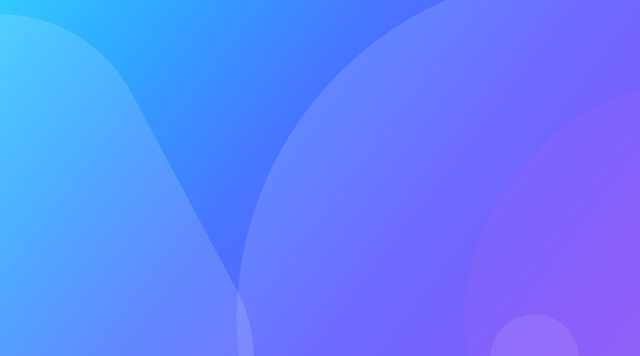
This background is drawn by a WebGL 2 fragment shader. Its source:

```glsl
#version 300 es
precision highp float;
// Diagonal cyan to violet gradient under translucent circles and a slanted capsule.

uniform vec2 u_resolution;
out vec4 fragColor;

float circle(vec2 p, vec2 center, float radius) {
    return length(p - center) - radius;
}

float capsule(vec2 p, vec2 a, vec2 b, float radius) {
    vec2 ab = b - a;
    float h = clamp(dot(p - a, ab) / dot(ab, ab), 0.0, 1.0);
    return length(p - a - ab * h) - radius;
}

// Antialiased coverage of a signed distance, in units of canvas height
float cover(float d) {
    return clamp(0.5 - d * u_resolution.y, 0.0, 1.0);
}

float ramp(float from, float to, float t) {
    return clamp((t - from) / (to - from), 0.0, 1.0);
}

vec3 backdrop(float t) {
    vec3 color = mix(vec3(0.20, 0.79, 1.0), vec3(0.19, 0.645, 1.0), ramp(0.0, 0.39, t));
    color = mix(color, vec3(0.28, 0.46, 1.0), ramp(0.39, 0.855, t));
    color = mix(color, vec3(0.39, 0.375, 1.0), ramp(0.855, 1.31, t));
    return mix(color, vec3(0.52, 0.35, 0.98), ramp(1.31, 1.95, t));
}

void main() {
    vec2 p = gl_FragCoord.xy / u_resolution * vec2(1.795, 1.0);

    // Gradient position, growing from the upper left to the lower right
    float t = dot(vec2(p.x, 1.0 - p.y), vec2(0.8, 0.6));
    vec3 color = backdrop(t);
    vec3 white = vec3(1.0);

    // Large circle, its veil thinning toward the violet side
    float veil = mix(0.125, 0.03, smoothstep(0.85, 1.65, t));
    color = mix(color, white, veil * cover(circle(p, vec2(1.647, 0.1), 0.983)));

    // Violet circle at the right edge
    float violet = cover(circle(p, vec2(1.977, 0.1), 0.672));
    color = mix(color, vec3(0.85, 0.40, 0.90), 0.085 * violet);

    // Small disc at the bottom
    color = mix(color, white, 0.085 * cover(circle(p, vec2(1.499, -0.007), 0.124)));

    // Slanted capsule on the left
    float slab = capsule(p, vec2(0.0, 0.542), vec2(0.294, -0.009), 0.418);
    color = mix(color, white, 0.135 * cover(slab));

    fragColor = vec4(color, 1.0);
}
```
